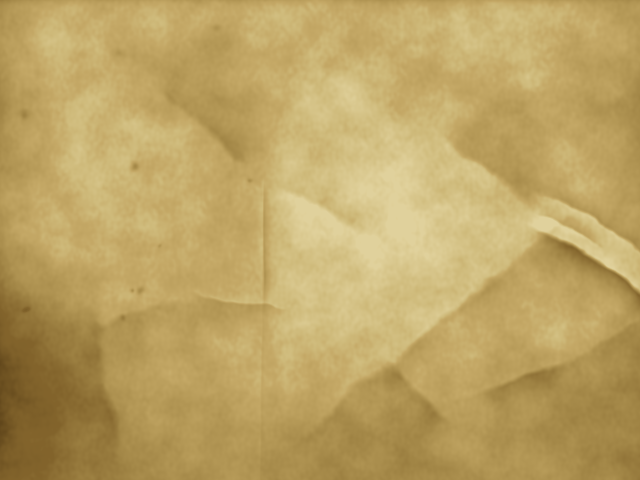
Write a WebGL 1 fragment shader that draws this texture.

```glsl
precision highp float;
// Old creased parchment: a warm sheet with a pale glow, dark stains and folds.
// One brightness value is summed from glow, stains, gradient noise and worn folds
// (each lit on one side, shaded on the other), then coloured through a ramp.
uniform vec2 u_resolution;

const vec3 SOOT  = vec3(0.27, 0.18, 0.05);
const vec3 UMBER = vec3(0.51, 0.39, 0.17);
const vec3 OCHRE = vec3(0.63, 0.52, 0.27);
const vec3 STRAW = vec3(0.71, 0.60, 0.34);
const vec3 SAND  = vec3(0.77, 0.66, 0.40);
const vec3 CREAM = vec3(0.81, 0.73, 0.48);
const vec3 IVORY = vec3(0.88, 0.82, 0.61);

vec2 hash2(vec2 p) {
  vec2 k = vec2(dot(p, vec2(127.1, 311.7)), dot(p, vec2(269.5, 183.3)));
  return fract(sin(k) * 43758.545);
}

float gradientAt(vec2 cell, vec2 corner, vec2 f) {
  return dot(hash2(cell + corner) * 2.0 - 1.0, f - corner);
}

float gradientNoise(vec2 p) {
  vec2 i = floor(p), f = fract(p), e = vec2(1.0, 0.0);
  vec2 u = f * f * f * (f * (f * 6.0 - 15.0) + 10.0);
  return mix(mix(gradientAt(i, e.yy, f), gradientAt(i, e.xy, f), u.x),
             mix(gradientAt(i, e.yx, f), gradientAt(i, e.xx, f), u.x), u.y);
}

float fbm(vec2 p) {
  float sum = 0.0, amplitude = 1.0;
  for (int i = 0; i < 4; i++) {
    sum += amplitude * gradientNoise(p);
    p = mat2(1.6, 1.2, -1.2, 1.6) * p + 7.3;
    amplitude *= 0.5;
  }
  return sum;
}

// Soft round patch, 1 at its centre
float patchAt(vec2 p, vec2 centre, float radius) {
  vec2 d = (p - centre) / radius;
  return exp(-dot(d, d));
}

// Crease from a to b: shadow on its right, a narrower highlight on its left
float fold(vec2 p, vec2 a, vec2 b, float reach, float depth, float lit) {
  float span = length(b - a), soft = 0.002 + 0.11 * reach;
  vec2 dir = (b - a) / span, q = p - a;
  float along = dot(q, dir) / span, side = dir.x * q.y - dir.y * q.x;
  float ends = smoothstep(-0.1, 0.3, along) * smoothstep(1.1, 0.75, along);
  float dark = -exp(-abs(side) / reach);
  float light = lit * exp(-abs(side) / (reach * 0.5));
  return depth * ends * mix(dark, light, smoothstep(-soft, soft, side));
}

// Long creases of the worn sheet
float wornFolds(vec2 p, vec2 heart) {
  float s = fold(p, vec2(0.60, 0.07), vec2(1.20, 0.56), 0.08, 0.10, 0.4);
  s += fold(p, vec2(1.15, 0.55), vec2(0.92, 0.71), 0.07, 0.12, 0.2);
  s += fold(p, vec2(0.85, 0.48), heart, 0.07, 0.06, 0.5);
  s += fold(p, heart, vec2(0.32, 0.83), 0.07, 0.09, 0.2);
  s += fold(p, vec2(0.16, 0.32), vec2(0.45, 0.38), 0.07, 0.08, 0.2);
  s += fold(p, vec2(0.19, 0.36), vec2(0.25, 0.06), 0.08, 0.07, 0.3);
  s += fold(p, vec2(0.78, 0.27), vec2(0.96, 0.11), 0.07, 0.09, 0.3);
  s += fold(p, vec2(0.93, 0.16), vec2(1.24, 0.26), 0.06, 0.11, 0.3);
  return s + fold(p, vec2(1.18, 0.23), vec2(1.38, 0.37), 0.04, 0.10, 0.3);
}

// Sharp creases: the upright middle fold, a bright crest, the right crumple
float sharpFolds(vec2 straight, vec2 bent, vec2 heart) {
  float s = fold(straight, vec2(0.55, 0.35), heart, 0.008, 0.09, 0.1);
  s += fold(straight, vec2(0.54, -0.1), heart, 0.012, 0.03, 0.4);
  s += fold(bent, vec2(0.40, 0.387), vec2(0.60, 0.35), 0.02, 0.06, 1.2);
  s += fold(bent, vec2(1.11, 0.53), vec2(1.40, 0.36), 0.035, 0.30, 0.3);
  s += fold(bent, vec2(1.26, 0.47), vec2(1.12, 0.56), 0.02, 0.10, 0.8);
  return s + fold(bent, vec2(1.40, 0.44), vec2(1.12, 0.60), 0.03, 0.13, 0.6);
}

// Small brown spots, mostly faint, gathered to the left
float specks(vec2 p) {
  float s = 0.0;
  for (int i = 0; i < 10; i++) {
    vec2 r = hash2(vec2(float(i), 21.0)), size = hash2(vec2(float(i), 33.0));
    vec2 centre = vec2(0.03 + 0.5 * r.x, 0.33 + 0.65 * r.y);
    s += (0.05 + 0.12 * size.y) * patchAt(p, centre, 0.004 + 0.006 * size.x);
  }
  return s;
}

vec3 parchment(float v) {
  vec3 c = mix(SOOT, UMBER, smoothstep(0.27, 0.51, v));
  c = mix(c, OCHRE, clamp((v - 0.51) / 0.12, 0.0, 1.0));
  c = mix(c, STRAW, clamp((v - 0.63) / 0.08, 0.0, 1.0));
  c = mix(c, SAND, clamp((v - 0.71) / 0.06, 0.0, 1.0));
  c = mix(c, CREAM, clamp((v - 0.77) / 0.04, 0.0, 1.0));
  return mix(c, IVORY, clamp((v - 0.81) / 0.07, 0.0, 1.0));
}

void main() {
  vec2 p = gl_FragCoord.xy / u_resolution.y, heart = vec2(0.55, 0.62);
  float aspect = u_resolution.x / u_resolution.y;
  vec2 bent = p + 0.024 * vec2(fbm(p * 7.0), fbm(p * 7.0 + 17.0));
  float wear = smoothstep(-0.4, 0.35, fbm(p * 6.5 + 40.0));
  // Broad light, stains and darker borders
  float v = 0.755 + 0.085 * patchAt(p, vec2(0.76, 0.54), 0.52);
  v -= 0.11 * smoothstep(0.42, 0.0, p.y) + 0.27 * patchAt(bent, vec2(0.0, 0.19), 0.2);
  v -= 0.08 * exp(-p.x / 0.03) + 0.06 * exp((p.x - aspect) / 0.07);
  v -= 0.08 * exp((p.y - 1.0) / 0.01);
  // Mottling, fine grain and faint crinkles that gather to the lower right
  v += 0.12 * fbm(bent * 3.2 + 3.0) + 0.05 * fbm(p * 16.0);
  v += 0.028 * gradientNoise(p * vec2(95.0, 75.0));
  float crinkle = abs(gradientNoise(bent * vec2(5.0, 8.0) + 60.0));
  v += 0.16 * wear * smoothstep(0.3, 1.3, p.x - 0.4 * p.y) * (crinkle - 0.14);
  v += wornFolds(bent, heart) * mix(0.35, 1.25, wear);
  v += sharpFolds(mix(p, bent, 0.15), bent, heart) - specks(bent);
  gl_FragColor = vec4(parchment(v), 1.0);
}
```
